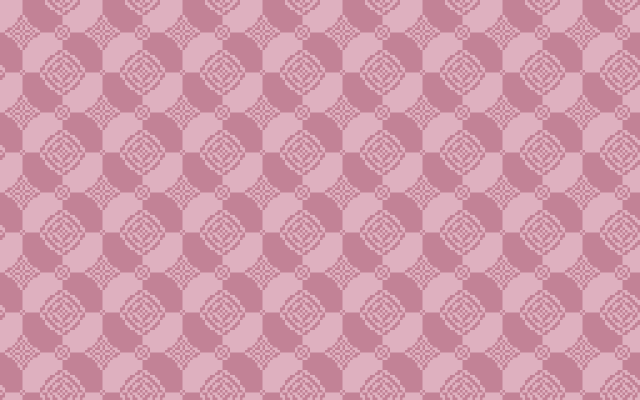
Give the GLSL for this pattern, as a Shadertoy shader.

```glsl
// Two-tone woven checker with stepped medallions, stars and rings at its crossings.

const vec2 REPEATS = vec2(8.0, 5.0);      // whole repeats across and down
const float CELLS = 32.0;                 // woven cells per repeat
const vec2 MEDALLION_CELL = vec2(25.0, 3.0);
const vec3 ROSE = vec3(0.76, 0.51, 0.59);
const vec3 BLUSH = vec3(0.87, 0.69, 0.75);
const int SAMPLES = 4;                    // subsamples per pixel side

// Offset to the nearest point of a lattice, in cells
vec2 wrapOffset(vec2 cell, vec2 centre) {
    return mod(cell - centre + 0.5 * CELLS, CELLS) - 0.5 * CELLS;
}

// Superellipse radius: power below 1 is a star, 1 a diamond, 2 a circle
float superRadius(vec2 offset, float power) {
    vec2 p = pow(abs(offset), vec2(power));
    return pow(p.x + p.y, 1.0 / power);
}

// 1 on alternate rings, counted inward from the rim; 0 outside
float rings(vec2 offset, float radius, float power, float width) {
    float depth = (radius - superRadius(offset, power)) / width;
    return depth < 0.0 ? 0.0 : 1.0 - mod(floor(depth), 2.0);
}

// 1 where the rose thread shows, 0 where the blush thread shows
float weave(vec2 uv) {
    vec2 cell = floor(uv * REPEATS * CELLS) + 0.5;
    vec2 offset = wrapOffset(cell, MEDALLION_CELL);
    float checker = step(0.0, offset.x * offset.y);

    // Four motifs, one on each kind of checker crossing
    float halfRepeat = 0.5 * CELLS;
    vec2 starCentre = MEDALLION_CELL + halfRepeat;
    vec2 ringCentre = MEDALLION_CELL + vec2(0.0, halfRepeat);
    vec2 knotCentre = MEDALLION_CELL + vec2(halfRepeat, 0.0);
    float motif = rings(offset, 9.4, 1.35, 1.4);
    motif += rings(wrapOffset(cell, starCentre), 7.9, 0.82, 1.5);
    motif += rings(wrapOffset(cell, ringCentre), 3.3, 2.0, 1.1);
    motif += rings(wrapOffset(cell, knotCentre), 1.1, 2.0, 1.1);

    // Motifs swap the two threads
    return abs(checker - motif);
}

void mainImage(out vec4 fragColor, in vec2 fragCoord) {
    // Average a small grid of samples to smooth the cell edges
    float cover = 0.0;
    for (int j = 0; j < SAMPLES; j++) {
        for (int i = 0; i < SAMPLES; i++) {
            vec2 jitter = (vec2(i, j) + 0.5) / float(SAMPLES) - 0.5;
            cover += weave((fragCoord + jitter) / iResolution.xy);
        }
    }
    cover /= float(SAMPLES * SAMPLES);
    fragColor = vec4(mix(BLUSH, ROSE, cover), 1.0);
}
```
